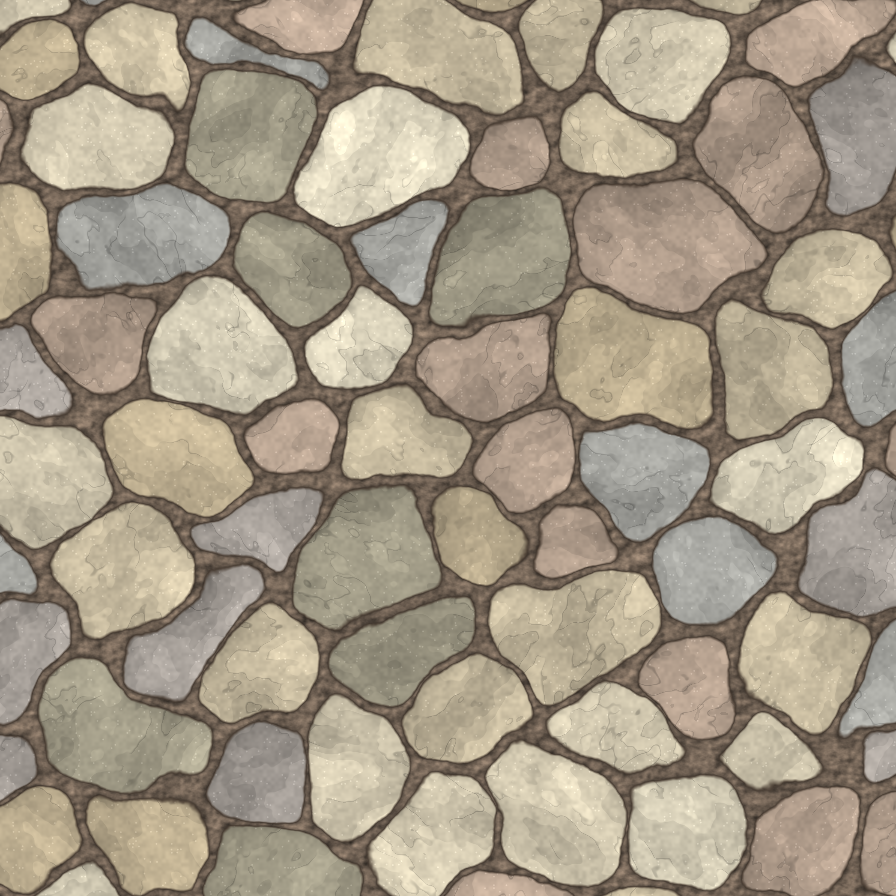
This texture is drawn by a WebGL 2 fragment shader. Its source:

```glsl
#version 300 es
precision highp float;

uniform vec2 u_resolution;
out vec4 fragColor;

#define COLUMNS 7.0
#define ROW_HEIGHT 0.77
#define JITTER 0.74
#define STRETCH 1.8
#define SIZE_SPREAD 0.22
#define ROUNDING 15.0
#define GAP 0.021
#define WOBBLE 0.17
#define CHIPPING 0.06
#define FACET_CONTRAST 0.50
#define SPECKLE_GRID 300.0
#define LIGHT_DIR vec2(-0.55, 0.83)

const vec3 STONE_COLORS[8] = vec3[8](
    vec3(0.835, 0.805, 0.715), vec3(0.765, 0.73, 0.64),
    vec3(0.69, 0.635, 0.525), vec3(0.625, 0.60, 0.575),
    vec3(0.61, 0.61, 0.59), vec3(0.665, 0.59, 0.525),
    vec3(0.59, 0.57, 0.495), vec3(0.725, 0.68, 0.58));
const vec3 MORTAR_COLOR = vec3(0.475, 0.412, 0.355);
const vec3 OUTLINE_COLOR = vec3(0.27, 0.22, 0.18);

vec3 hash3(vec2 p) {
    vec3 q = fract(p.xyx * vec3(0.1031, 0.1030, 0.0973));
    q += dot(q, q.yxz + 33.33);
    return fract((q.xxy + q.yzz) * q.zyx);
}

float noise(vec2 p) {
    vec2 i = floor(p), f = fract(p);
    f = f * f * (3.0 - 2.0 * f);
    float low = mix(hash3(i).x, hash3(i + vec2(1, 0)).x, f.x);
    float high = mix(hash3(i + vec2(0, 1)).x, hash3(i + 1.0).x, f.x);
    return mix(low, high, f.y);
}

float fbm(vec2 p) {
    float sum = 0.0, amp = 0.53;
    for (int i = 0; i < 4; i++) {
        sum += amp * noise(p);
        p = mat2(1.6, 1.2, -1.2, 1.6) * p + 17.3;
        amp *= 0.5;
    }
    return sum;
}

// Weighted elliptical distance to the seed of one stone, with its gradient
float seedField(vec2 q, vec2 id, out vec2 grad) {
    vec3 place = hash3(id + 100.0), form = hash3(id + 271.0);
    vec2 stagger = vec2((mod(id.y, 2.0) - 0.5) * 0.5, 0.0);
    vec2 seed = id + 0.5 + (place.xy - 0.5) * JITTER + stagger;
    vec2 v = q - seed * vec2(1.0, ROW_HEIGHT);
    vec2 axis = normalize(vec2(1.0, (place.z - 0.45) * 2.2));
    vec2 side = vec2(-axis.y, axis.x);
    float stretch = mix(1.0, STRETCH, form.x);
    float along = dot(v, axis), across = dot(v, side);
    grad = 2.0 * (axis * along / stretch + side * across * stretch);
    return along * along / stretch + across * across * stretch - SIZE_SPREAD * form.y;
}

// Rounded distance to the stone border; also returns its id and outward direction
float stoneDistance(vec2 q, out vec2 stoneId, out vec2 inward) {
    vec2 base = floor(q / vec2(1.0, ROW_HEIGHT));
    vec2 grad, ownGrad = vec2(0.0);
    float own = 1e5;
    for (int k = 0; k < 25; k++) {
        vec2 id = base + vec2(k % 5, k / 5) - 2.0;
        float f = seedField(q, id, grad);
        if (f < own) { own = f; ownGrad = grad; stoneId = id; }
    }
    float sum = 1e-9;
    inward = vec2(0.0);
    for (int k = 0; k < 25; k++) {
        vec2 id = base + vec2(k % 5, k / 5) - 2.0;
        if (id == stoneId) continue;
        float f = seedField(q, id, grad);
        vec2 slope = grad - ownGrad;
        float steepness = max(length(slope), 0.6);
        float weight = exp(-ROUNDING * (f - own) / steepness);
        sum += weight;
        inward += weight * slope / steepness;
    }
    inward /= sum;
    return -log(sum) / ROUNDING;
}

vec3 stoneColor(vec2 uv, vec2 id, float depth, vec2 inward) {
    vec3 pick = hash3(id + 531.0);
    vec3 color = STONE_COLORS[int(pick.x * 7.99)] * mix(0.97, 1.04, pick.y);
    vec2 axis = normalize(vec2(1.0, (pick.z - 0.5) * 4.0));
    vec2 t = mat2(axis.x, -axis.y, axis.y, axis.x) * uv * vec2(1.0, 1.5) + pick.xy * 9.0;

    // Flaked planes with dark ledges, fine grain and broken cracks
    float level = fbm(t * 15.0) * 6.0;
    float step01 = fract(level);
    float facet = (floor(level) + smoothstep(0.0, 0.12, step01)) / 6.0 - 0.5;
    float tone = 1.01 + FACET_CONTRAST * facet + 0.16 * (fbm(t * 42.0) - 0.5);
    tone += 0.10 * (noise(uv * 230.0) - 0.5);
    float broken = smoothstep(0.52, 0.68, noise(t * 19.0 + 5.0));
    tone -= 0.13 * broken * (1.0 - smoothstep(0.0, 0.12, abs(step01 - 0.04)));
    float crack = 1.0 - smoothstep(0.001, 0.009, abs(fbm(t * 11.0 + 31.0) - 0.5));
    tone -= 0.16 * crack * smoothstep(0.58, 0.70, noise(t * 15.0 + 55.0));

    // Pale mineral speckles
    vec2 cell = floor(uv * SPECKLE_GRID);
    vec3 dotHash = hash3(cell + 7.0);
    float spot = length(fract(uv * SPECKLE_GRID) - mix(vec2(0.35), vec2(0.65), dotHash.xy));
    float speckle = step(0.94, dotHash.z) * (1.0 - smoothstep(0.1, 0.45, spot));

    // Soft bevel and dark outline
    float rim = exp(-depth / 0.006);
    tone -= rim * (0.10 - 0.10 * dot(inward, LIGHT_DIR));
    color = color * tone + 0.09 * speckle;
    return mix(OUTLINE_COLOR, color, smoothstep(-0.0005, 0.0032, depth));
}

vec3 mortarColor(vec2 uv, float depth) {
    vec2 t = uv * vec2(75.0, 100.0);
    float rough = fbm(t);
    float relief = rough - fbm(t - LIGHT_DIR * 0.4);
    float tone = 1.0 + 0.35 * (rough - 0.5) + 0.8 * relief + 0.25 * (noise(uv * 250.0) - 0.5);
    float shadow = 0.38 * exp(depth / 0.0022);
    return MORTAR_COLOR * tone * (1.0 - shadow);
}

void main() {
    vec2 uv = gl_FragCoord.xy / u_resolution.y;
    float pixel = 1.0 / u_resolution.y;
    vec2 wobble = vec2(noise(uv * 21.0), noise(uv * 21.0 + 43.0)) - 0.5;
    vec2 id, inward;
    float border = stoneDistance(uv * COLUMNS + wobble * WOBBLE, id, inward);
    border += (fbm(uv * 40.0) - 0.5) * CHIPPING;
    float depth = (border - GAP) / COLUMNS;

    vec3 stone = stoneColor(uv, id, max(depth, 0.0), inward);
    vec3 mortar = mortarColor(uv, min(depth, 0.0));
    fragColor = vec4(mix(mortar, stone, smoothstep(-pixel, pixel, depth)), 1.0);
}
```
